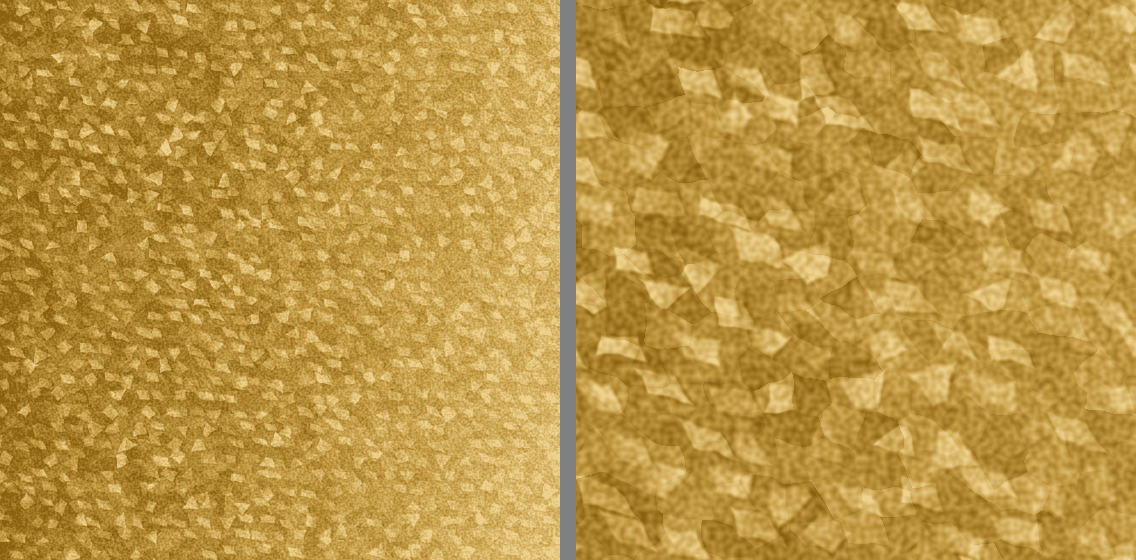
Left: the whole. Right: its middle third, enlarged.
Reproduce this texture procedurally as a WebGL 2 fragment shader.

```glsl
#version 300 es
precision highp float;

uniform vec2 u_resolution;
out vec4 fragColor;

// Gold ramp, from shade to sheen
const vec3 DARK_GOLD  = vec3(0.54, 0.38, 0.06);
const vec3 MID_GOLD   = vec3(0.76, 0.60, 0.26);
const vec3 LIGHT_GOLD = vec3(0.93, 0.82, 0.55);

// Pattern density, in cells across the canvas
const vec2 FACET_GRID = vec2(40.0, 50.0);
const vec2 CHIP_GRID  = vec2(26.0, 36.0);
const float SEAM_COUNT = 6.3;

// Feature sizes, in canvas units
const vec2 CHIP_MIN = vec2(0.0095, 0.0054);
const vec2 CHIP_MAX = vec2(0.0140, 0.0082);
const vec2 KITE_MIN = vec2(0.0070, 0.0070);
const vec2 KITE_MAX = vec2(0.0110, 0.0125);
const vec2 BAR_HALF = vec2(0.0170, 0.0060);
const float EDGE_SOFTNESS = 0.0012;
const float WRINKLE = 0.0026;

// Tone strengths and shares of each shape
const float FACET_CONTRAST = 0.30;
const float CREASE_DEPTH = 0.05;
const float RIM_DEPTH = 0.09;
const float BAR_SHARE = 0.12;
const float KITE_SHARE = 0.40;
const float GRAIN = 0.36;
const float FIBRE = 0.20;

vec3 hash3(vec2 cell, int layer) {
    uvec3 v = uvec3(ivec3(ivec2(floor(cell)), layer));
    v = v * 1664525u + 1013904223u;
    v.x += v.y * v.z; v.y += v.z * v.x; v.z += v.x * v.y;
    v ^= v >> 16u;
    v.x += v.y * v.z; v.y += v.z * v.x; v.z += v.x * v.y;
    return vec3(v >> 8u) / 16777216.0;
}

mat2 rotation(float angle) {
    float c = cos(angle), s = sin(angle);
    return mat2(c, -s, s, c);
}

float cornerSlope(vec2 corner, vec2 offset, int layer) {
    float angle = 6.2832 * hash3(corner, layer).x;
    return dot(vec2(cos(angle), sin(angle)), offset);
}

float gradientNoise(vec2 p, int layer) {
    vec2 i = floor(p), f = p - i;
    vec2 u = f * f * f * (f * (f * 6.0 - 15.0) + 10.0);
    vec2 e = vec2(1.0, 0.0);
    float low  = mix(cornerSlope(i, f, layer), cornerSlope(i + e.xy, f - e.xy, layer), u.x);
    float high = mix(cornerSlope(i + e.yx, f - e.yx, layer), cornerSlope(i + e.xx, f - e.xx, layer), u.x);
    return mix(low, high, u.y);
}

// Irregular tilted planes with thin creases between them
float facetTone(vec2 p) {
    vec2 g = p * FACET_GRID;
    g.x += 0.2 * g.y;
    vec2 home = floor(g);
    float nearest = 9.0, second = 9.0, tone = 0.0;
    for (int y = -1; y <= 1; y++)
    for (int x = -1; x <= 1; x++) {
        vec2 cell = home + vec2(x, y);
        vec3 rnd = hash3(cell, 1);
        vec2 offset = g - cell - 0.1 - 0.8 * rnd.xy;
        float d = length(offset);
        if (d < nearest) {
            second = nearest;
            nearest = d;
            vec2 tilt = hash3(cell, 2).xy - 0.5;
            tone = (rnd.z - 0.5) + 0.9 * dot(tilt, offset);
        } else {
            second = min(second, d);
        }
    }
    float crease = 1.0 - smoothstep(0.0, 0.1, second - nearest);
    return FACET_CONTRAST * tone - CREASE_DEPTH * crease;
}

// Bright slanted chips and turned kites, with faint diagonal bars among them
float chipTone(vec2 p, float blur) {
    vec2 home = floor(p * CHIP_GRID);
    float light = 0.0, rim = 0.0;
    for (int y = -1; y <= 1; y++)
    for (int x = -2; x <= 1; x++) {
        vec2 cell = home + vec2(x, y);
        vec3 place = hash3(cell, 3), shape = hash3(cell, 4), look = hash3(cell, 5);
        vec2 stagger = vec2(0.5 * mod(cell.y, 2.0), 0.0);
        vec2 q = p - (cell + 0.5 + stagger + 0.5 * (place.xy - 0.5)) / CHIP_GRID;
        float lowerSide = smoothstep(-0.004, 0.006, q.x - q.y);
        vec2 halfSize = mix(CHIP_MIN, CHIP_MAX, shape.xy);
        float strength = mix(0.20, 0.46, look.x);
        float taper = 0.4 * (look.y - 0.5);
        if (place.z < BAR_SHARE) {
            q = rotation(0.6) * q;
            halfSize = BAR_HALF;
            strength = 0.08;
        } else if (place.z < BAR_SHARE + KITE_SHARE) {
            q = rotation(2.4 * (look.z - 0.5)) * q;
            halfSize = mix(KITE_MIN, KITE_MAX, shape.xy);
            taper = mix(-0.9, 0.9, shape.z);
        } else {
            q.y += mix(0.08, 0.32, look.z) * q.x;
            q.x += mix(0.1, 0.8, shape.z) * q.y;
        }
        float width = halfSize.x * (1.0 + taper * q.y / halfSize.y);
        float d = max(abs(q.x) - width, abs(q.y) - halfSize.y);
        float soft = blur * mix(0.8, 2.0, look.y);
        float inside = 1.0 - smoothstep(-soft, soft, d);
        float slope = 1.0 + 0.9 * (look.y - 0.5) * q.x / halfSize.x;
        light = max(light, inside * strength * slope);
        rim = max(rim, lowerSide * (1.0 - smoothstep(0.0, 2.0 * blur, abs(d - blur))));
    }
    return light - RIM_DEPTH * rim;
}

void main() {
    float shortSide = min(u_resolution.x, u_resolution.y);
    vec2 p = gl_FragCoord.xy / shortSide;
    float blur = max(EDGE_SOFTNESS, 0.7 / shortSide);

    // Broad sheen, rising to the lower right
    float tone = 0.24 + 0.12 * p.x + 0.38 * p.x * p.x;
    tone += 0.16 * (0.5 - p.y) * p.x - 0.11 * exp(-p.x / 0.05);

    // Faint upright seams
    float seam = abs(fract(p.x * SEAM_COUNT + 0.1 * p.y) - 0.5);
    tone -= 0.04 * (1.0 - smoothstep(0.02, 0.12, seam));

    // Embossed relief, flatter where the sheen is strong
    vec2 bend = vec2(gradientNoise(p * 85.0, 7), gradientNoise(p * 85.0, 8));
    vec2 surface = p + WRINKLE * bend;
    float relief = mix(1.1, 0.65, smoothstep(0.2, 1.0, p.x)) * mix(0.9, 1.05, p.y);
    tone += relief * (facetTone(surface) + chipTone(surface, blur));

    // Paper grain and short fibres
    tone += GRAIN * gradientNoise(p * 245.0, 9);
    tone += FIBRE * gradientNoise(rotation(0.64) * p * vec2(170.0, 110.0), 10);

    tone = clamp(tone, 0.0, 1.0);
    vec3 gold = mix(DARK_GOLD, MID_GOLD, min(2.0 * tone, 1.0));
    gold = mix(gold, LIGHT_GOLD, max(2.0 * tone - 1.0, 0.0));
    fragColor = vec4(gold, 1.0);
}
```
